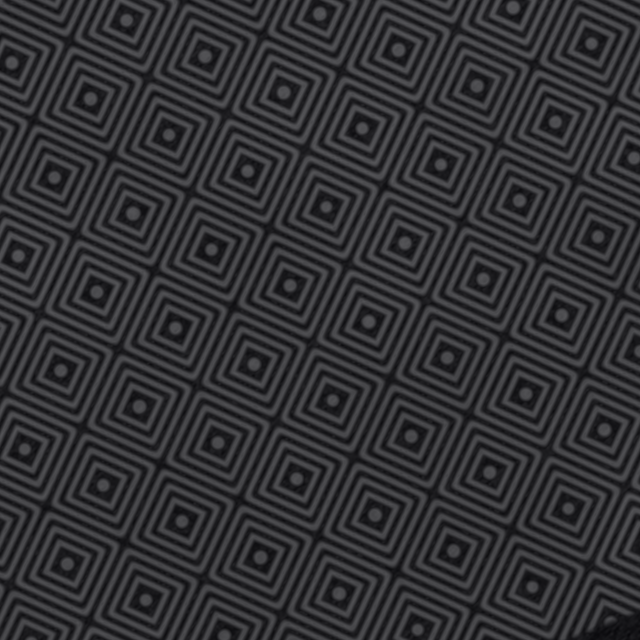
This pattern is drawn by a WebGL 2 fragment shader. Its source:

```glsl
#version 300 es
precision highp float;
// Woven charcoal cloth: a tilted grid of square cells, each holding three
// concentric square lines around a dot. Lines are soft distance bands;
// value noise adds frayed edges, thread flecks and slow tonal drift.

uniform vec2 u_resolution;
out vec4 outColor;

// Grid, in canvas units
const vec2  GRID_ANCHOR = vec2(0.5098, 0.6764);  // centre of one cell
const float GRID_TILT   = -0.4304;               // radians
const float CELL_SIZE   = 0.1351;

// Motif, in cell units
const float LINE_PITCH = 0.125;
const float LINE_HALF  = 0.031;
const float DOT_RADIUS = 0.073;
const float EDGE_SOFT  = 0.026;
const float CORNER_POWER = 16.0;  // higher gives sharper corners

// Cloth
const vec3  DARK_THREAD  = vec3(0.094, 0.093, 0.104);
const vec3  LIGHT_THREAD = vec3(0.303, 0.303, 0.315);
const float FRAY         = 0.016;
const float GRAIN_FREQ   = 230.0;
const float LIGHT_GRAIN  = 0.05;
const float DARK_GRAIN   = 0.085;

// Dark hem crossing the lower right corner
const vec2  HEM_POINT  = vec2(0.885, 0.0);
const vec2  HEM_NORMAL = vec2(0.37, -0.929);
const vec3  HEM_COLOR  = vec3(0.075, 0.074, 0.086);

float hash(vec2 p) {
    uvec2 q = uvec2(ivec2(floor(p)));
    uint h = q.x * 1597u ^ q.y * 51749u;
    h = (h ^ (h >> 15)) * 73244475u;
    h = (h ^ (h >> 13)) * 73244475u;
    h ^= h >> 16;
    return float(h & 65535u) / 65535.0;
}

float valueNoise(vec2 p) {
    vec2 i = floor(p), f = fract(p);
    f = f * f * (3.0 - 2.0 * f);
    float low  = mix(hash(i), hash(i + vec2(1, 0)), f.x);
    float high = mix(hash(i + vec2(0, 1)), hash(i + vec2(1, 1)), f.x);
    return mix(low, high, f.y);
}

vec2 rotate(vec2 p, float angle) {
    float c = cos(angle), s = sin(angle);
    return vec2(c * p.x + s * p.y, c * p.y - s * p.x);
}

// Signed distance to the nested square lines and the centre dot
float motifDistance(vec2 p, float dotRadius) {
    vec2 a = abs(p) + 1e-4;
    float side = max(a.x, a.y);
    float ratio = min(a.x, a.y) / side;
    float square = side * pow(1.0 + pow(ratio, CORNER_POWER), 1.0 / CORNER_POWER);
    float ring = clamp(floor(square / LINE_PITCH), 1.0, 3.0);
    float lineDist = abs(square - (ring + 0.5) * LINE_PITCH) - LINE_HALF;
    return min(lineDist, length(p) - dotRadius);
}

void main() {
    float canvas = min(u_resolution.x, u_resolution.y);
    vec2 pos = gl_FragCoord.xy / canvas;
    vec2 grid = rotate(pos - GRID_ANCHOR, GRID_TILT) / CELL_SIZE + 0.5;
    vec2 cell = floor(grid);
    float pixel = 1.0 / (canvas * CELL_SIZE);

    // Grain: fine specks plus short flecks slanting across the weave
    float speck = valueNoise(pos * GRAIN_FREQ) - 0.5;
    float fleck = valueNoise(rotate(pos, 0.75) * GRAIN_FREQ * vec2(0.45, 1.1)) - 0.5;
    float grain = 0.5 * speck + 0.7 * fleck;
    float drift = valueNoise(pos * 5.0 + 40.0) - 0.5;

    // Motif with frayed edges and a slightly different dot in each cell
    float dotRadius = DOT_RADIUS + 0.012 * (hash(cell) - 0.5);
    float dist = motifDistance(grid - cell - 0.5, dotRadius) + FRAY * grain;
    float soft = max(EDGE_SOFT, pixel);
    float light = 1.0 - smoothstep(-soft, soft, dist);

    // Thread colours
    float cellTone = 0.05 * (hash(cell + 71.0) - 0.5);
    vec3 color = mix(DARK_THREAD, LIGHT_THREAD, light * (1.0 + cellTone));
    color += grain * mix(DARK_GRAIN, LIGHT_GRAIN, light);
    color *= 1.0 + 0.08 * drift + 0.06 * (pos.y - 0.5);

    // Hem
    float hemDist = dot(pos - HEM_POINT, HEM_NORMAL) + 0.004 * grain;
    float hem = smoothstep(-0.006, 0.006, hemDist);
    color = mix(color, HEM_COLOR + 0.08 * grain, hem);

    outColor = vec4(clamp(color, 0.0, 1.0), 1.0);
}
```
